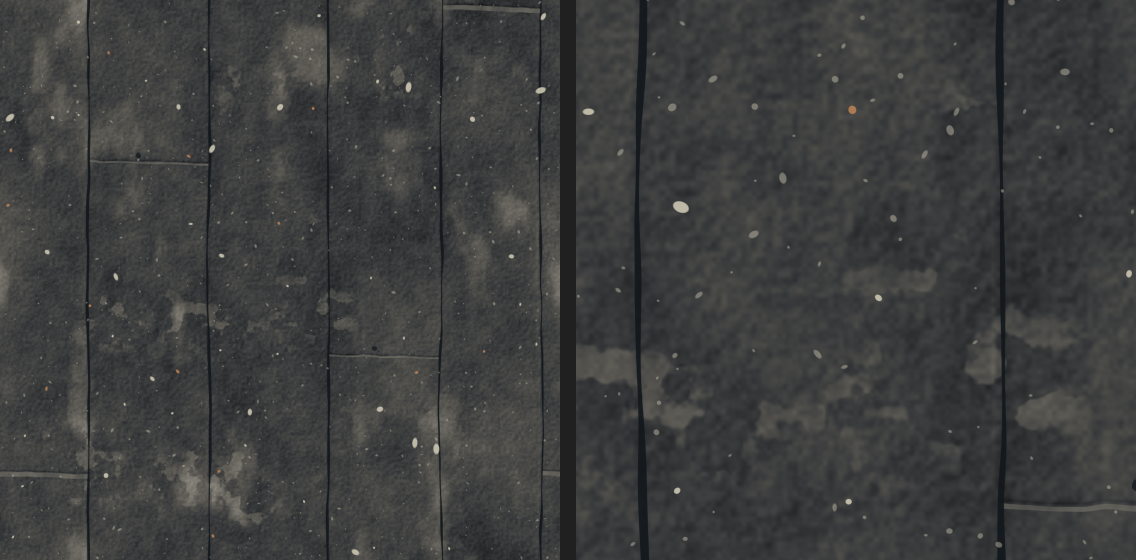
Left, the full canvas; right, a detail of the centre.
Reproduce this texture procedurally as a WebGL 1 fragment shader.

```glsl
precision highp float;
uniform vec2 u_resolution;

const float PLANKS = 5.0;
const float SEAM_START = 0.1744;     // mean position of the first seam
const float SEAM_UNEVEN = 0.015;     // variation in plank width
const float SEAM_WANDER = 0.009;
const float SEAM_HALF = 0.0018;
const vec4 JOINT_HEIGHTS = vec4(0.709, 0.363, 0.984, 0.152);
const float JOINT_THIN = 0.0016;
const float JOINT_WIDE = 0.0042;
const float BASE_TONE = 0.252;
const vec3 COOL_TINT = vec3(0.97, 1.0, 1.04);
const vec3 WARM_TINT = vec3(1.02, 1.0, 0.93);
const vec3 SEAM_COLOR = vec3(0.07, 0.09, 0.11);
const vec3 JOINT_COLOR = vec3(0.46, 0.45, 0.41);
const vec3 SPECK_COLOR = vec3(0.80, 0.78, 0.70);
const vec3 RUST_COLOR = vec3(0.72, 0.50, 0.33);

float hash(vec2 p) {
  vec3 q = fract(p.xyx * vec3(0.1031, 0.1030, 0.0973));
  q += dot(q, q.yzx + 33.33);
  return fract((q.x + q.y) * q.z);
}

// Value noise that wraps at the canvas edges
float noise(vec2 uv, vec2 cells, float seed) {
  vec2 p = uv * cells;
  vec2 i = floor(p);
  vec2 f = p - i;
  f = f * f * (3.0 - 2.0 * f);
  vec2 a = mod(i, cells) + seed;
  vec2 b = mod(i + 1.0, cells) + seed;
  return mix(mix(hash(a), hash(vec2(b.x, a.y)), f.x),
             mix(hash(vec2(a.x, b.y)), hash(b), f.x), f.y);
}

float fbm(vec2 uv, vec2 cells, float seed) {
  float sum = 0.0, amp = 0.533;
  for (int k = 0; k < 4; k++) {
    sum += amp * noise(uv, cells, seed);
    cells *= 2.0;
    seed += 17.0;
    amp *= 0.5;
  }
  return sum;
}

float seamX(float i, float y) {
  float row = mod(i, PLANKS) * 11.0;
  float x = SEAM_START + i / PLANKS + SEAM_UNEVEN * sin(6.2832 * i / PLANKS - 1.48);
  x += SEAM_WANDER * (noise(vec2(0.0, y), vec2(1.0, 4.0), row + 3.0) - 0.5);
  return x + 0.0025 * (noise(vec2(0.0, y), vec2(1.0, 22.0), row + 70.0) - 0.5);
}

float jointHeight(float i) {
  return i < 0.5 ? JOINT_HEIGHTS.x : i < 2.5 ? JOINT_HEIGHTS.y
       : i < 3.5 ? JOINT_HEIGHTS.z : JOINT_HEIGHTS.w;
}

float wrapped(float d) { return fract(d + 0.5) - 0.5; }

float disc(float d, float r, float px) {
  return 1.0 - smoothstep(r - px, r + px, d);
}

// Scattered chips: x is coverage, y a random value for each chip
vec2 specks(vec2 uv, float cells, float density, float radius, float px) {
  vec2 id = floor(uv * cells);
  vec2 center = 0.2 + 0.6 * vec2(hash(id + 5.3), hash(id + 91.7));
  vec2 d = (fract(uv * cells) - center) / cells;
  float pick = hash(id + 41.0), size = hash(id + 23.0);
  float turn = 6.2832 * pick / density;
  d = mat2(cos(turn), sin(turn), -sin(turn), cos(turn)) * d;
  d.x *= 0.5 + 0.5 * hash(id + 63.0);
  float r = radius * mix(0.3, 1.0, size * size * size);
  return vec2(disc(length(d), r, px) * step(pick, density), size);
}

void main() {
  vec2 uv = gl_FragCoord.xy / u_resolution;
  float px = 0.75 / min(u_resolution.x, u_resolution.y);

  // Mottled surface, vertical streaks and fine pitted relief
  float tone = BASE_TONE + 0.17 * (fbm(uv, vec2(7.0, 5.0), 2.0) - 0.5);
  tone += 0.055 * (fbm(uv, vec2(26.0, 5.0), 130.0) - 0.5);
  tone += 0.09 * (fbm(uv, vec2(45.0), 210.0) - 0.5);
  tone += 0.045 * (noise(uv, vec2(190.0), 7.0) - noise(uv + vec2(0.003, -0.003), vec2(190.0), 7.0));
  tone += 0.045 * (noise(uv, vec2(330.0), 19.0) - 0.5);

  // Chalky scuffs and ragged scrapes
  float scuff = smoothstep(0.58, 0.85, fbm(uv, vec2(14.0, 8.0), 301.0));
  float worn = smoothstep(0.56, 0.74, fbm(uv, vec2(7.0), 350.0));
  float ragged = smoothstep(0.58, 0.68, fbm(uv, vec2(38.0), 401.0));
  tone += 0.13 * scuff + 0.12 * worn * ragged;

  // Seams, end joints and nail pits of each plank
  float seam = 0.0, joint = 0.0, pit = 0.0;
  for (int k = 0; k < 5; k++) {
    float i = float(k);
    float left = seamX(i, uv.y);
    float width = seamX(i + 1.0, uv.y) - left;
    float across = fract(uv.x - left) / width;
    float d = wrapped(uv.x - left);
    float gap = SEAM_HALF * mix(0.4, 1.6, noise(vec2(0.0, uv.y), vec2(1.0, 16.0), i * 13.0 + 500.0));
    seam = max(seam, disc(abs(d), gap, px));
    tone -= 0.035 * exp(-abs(d) * 260.0);
    tone += 0.05 * exp(-abs(d + 0.006) * 350.0) * noise(uv, vec2(5.0, 9.0), i + 540.0);
    if (across < 1.0) {
      tone += 0.018 * (hash(vec2(i, 8.0)) - 0.5);
      if (k != 1) {
        float wide = step(2.5, i);
        float h = wrapped(uv.y - jointHeight(i) + 0.005 * (across - 0.5));
        h += 0.003 * (noise(uv, vec2(60.0), 580.0) - 0.5);
        float thick = mix(JOINT_THIN, JOINT_WIDE, wide);
        float patchy = mix(0.45, 1.0, noise(uv, vec2(70.0, 40.0), 610.0));
        joint = disc(abs(h), thick, px) * patchy;
        tone -= 0.07 * exp(-abs(h - thick - 0.002) * 500.0);
        vec2 nail = vec2((across - 0.41) * width, h - 0.013);
        float rough = 0.006 * noise(uv, vec2(150.0), 640.0);
        pit = (1.0 - wide) * disc(length(nail) + rough, 0.0065, px);
      }
    }
  }

  vec3 color = tone * mix(COOL_TINT, WARM_TINT, smoothstep(0.17, 0.36, tone));
  color = mix(color, JOINT_COLOR, 0.8 * joint);
  color = mix(color, SEAM_COLOR, max(0.9 * seam, 0.75 * pit));

  // Bright chips over fine grit
  vec2 grit = specks(uv, 62.0, 0.16, 0.0022, px);
  vec2 chip = specks(uv, 17.0, 0.2, 0.0055, px);
  color = mix(color, SPECK_COLOR, 0.45 * grit.x);
  color = mix(color, mix(SPECK_COLOR, RUST_COLOR, step(0.45, chip.y) * step(chip.y, 0.6)), 0.9 * chip.x);
  gl_FragColor = vec4(clamp(color, 0.0, 1.0), 1.0);
}
```
